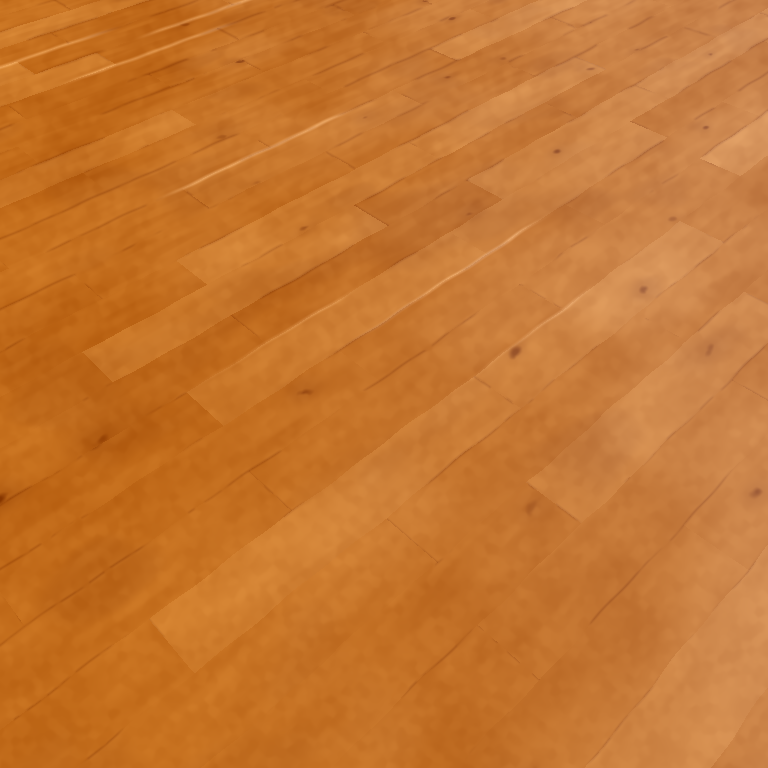
This texture is drawn by a WebGL 1 fragment shader. Its source:

```glsl
precision highp float;
uniform vec2 u_resolution;

#define HORIZON 1.62
#define VANISH_RIGHT 2.1
#define VANISH_LEFT -1.0
#define PLANK_WIDTH 0.102
#define PLANK_LENGTH 0.62
#define SEAM_WIDTH 0.0012
#define KNOT_SHARE 0.5
#define AMBER vec3(0.768, 0.43, 0.112)
#define ROSE vec3(0.80, 0.532, 0.32)
#define PALE vec3(0.06, 0.08, 0.08)
#define STAIN vec3(0.30, 0.27, 0.13)

float hash(vec2 p) {
  return fract(sin(dot(p, vec2(12.99, 78.23))) * 4375.85);
}

// Cellular noise: nearest distance, id of that cell, smooth blend of ids
vec3 cells(vec2 p) {
  vec2 base = floor(p);
  vec2 nearest = vec2(9.0, 0.0);
  float sum = 0.0, total = 0.0;
  for (int j = -1; j <= 1; j++) {
    for (int i = -1; i <= 1; i++) {
      vec2 cell = base + vec2(float(i), float(j));
      vec2 point = cell + 0.2 + 0.6 * vec2(hash(cell), hash(cell + 7.3));
      float d = distance(p, point);
      float id = hash(cell + 3.1);
      float weight = exp(-5.0 * d * d);
      if (d < nearest.x) nearest = vec2(d, id);
      sum += weight * id;
      total += weight;
    }
  }
  return vec3(nearest, sum / total);
}

float line(float d, float width, float soft) {
  return 1.0 - smoothstep(width - soft, width + soft, d);
}

void main() {
  vec2 uv = gl_FragCoord.xy / u_resolution;
  float soft = 0.0012 + 0.7 / u_resolution.y;

  // Floor plane: x runs across the planks, y along them
  float depth = HORIZON - uv.y;
  vec2 ground = vec2(VANISH_RIGHT - uv.x, uv.x - VANISH_LEFT) / depth;
  vec2 toCanvas = depth / sqrt(1.0 + ground * ground);

  // Staggered planks, with slightly uneven edges
  float ripple = 0.012 * sin(ground.y * 23.0) + 0.01 * sin(ground.y * 57.0 + ground.x * 9.0);
  float across = (ground.x - 0.011) / PLANK_WIDTH + ripple;
  float row = floor(across);
  float stagger = fract(0.5 * row + 0.23 + 0.4 * (hash(vec2(row, 4.0)) - 0.5));
  float along = ground.y / PLANK_LENGTH - stagger;
  vec2 plank = vec2(row, floor(along));
  float tone = hash(plank + 0.5);

  // Distances to the edges, in canvas units
  float sideDist = (0.5 - abs(fract(across) - 0.5)) * PLANK_WIDTH * toCanvas.x;
  float endDist = (0.5 - abs(fract(along) - 0.5)) * PLANK_LENGTH * toCanvas.y;

  // Warm light on the left, rosy reflection on the right
  float blotch = cells(ground * vec2(6.0, 4.0)).z - 0.5;
  float glow = smoothstep(0.15, 1.15, uv.x * 0.85 + uv.y * 0.2 + blotch * 0.16);
  vec3 color = mix(AMBER, ROSE, glow);

  // Mostly even plank tones, a few pale ones
  float contrast = mix(0.65, 1.0, smoothstep(0.3, 0.95, uv.y)) * (1.0 - 0.35 * glow);
  color += PALE * contrast * (0.3 * tone + 0.75 * smoothstep(0.72, 0.88, tone) - 0.25);

  // Grain streaks, mottling and fine flecks
  vec2 seed = vec2(tone * 31.0, tone * 17.0);
  float streak = cells(ground * vec2(50.0, 9.0) + seed).z - 0.5;
  float mottle = cells(ground * vec2(22.0, 15.0) + seed).z - 0.5;
  float fleck = cells(uv * mat2(70.0, -52.0, 52.0, 70.0)).z - 0.5;
  color += vec3(0.9, 1.0, 0.8) * (0.032 * streak + 0.036 * mottle + 0.034 * fleck);
  color += vec3(0.05, 0.055, 0.04) * blotch;

  // Soft stains and small dark knots
  float stain = cells(ground * vec2(9.0, 6.0) + 2.7).z + 0.2 * mottle;
  color -= STAIN * 0.13 * smoothstep(0.62, 0.95, stain);
  vec3 knot = cells(ground * vec2(5.0, 3.5) + 0.06 * vec2(mottle, streak) + 11.0);
  float kept = step(knot.y, KNOT_SHARE) * (0.25 + 0.75 * hash(knot.yy));
  float core = 1.0 - smoothstep(0.0, 0.05, knot.x + 0.05 * fleck);
  float halo = 1.0 - smoothstep(0.0, 0.18, knot.x + 0.14 * mottle);
  color -= STAIN * kept * (0.6 * core + 0.2 * halo);

  // Worn seams: faint, surviving only in short stretches
  float edge = floor(across + 0.5);
  float wear = cells(vec2(edge * 3.7, ground.y * 9.0)).z + 0.4 * fleck;
  float side = line(sideDist, SEAM_WIDTH, soft) * smoothstep(0.48, 0.8, wear);
  float chip = smoothstep(-0.15, 0.25, mottle + fleck);
  float end = line(endDist, SEAM_WIDTH, soft) * chip * step(0.5, hash(plank + 5.7));
  color -= STAIN * (0.3 * side + 0.27 * end);

  // Raised seams catching the light
  float stretch = ground.y * 1.7 + hash(vec2(edge, 2.0));
  float chosen = step(0.82, hash(vec2(edge, floor(stretch) + 9.0)));
  float taper = smoothstep(0.0, 0.2, 0.5 - abs(fract(stretch) - 0.5));
  float far = smoothstep(0.45, 0.7, uv.y);
  color += vec3(0.12, 0.16, 0.18) * line(sideDist, SEAM_WIDTH * 1.5, soft) * chosen * taper * far;

  gl_FragColor = vec4(clamp(color, 0.0, 1.0), 1.0);
}
```
